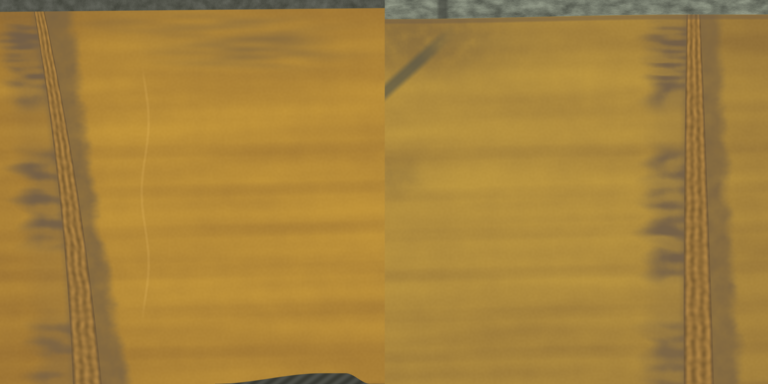
Give the GLSL for this texture, as a WebGL 2 fragment shader.

```glsl
#version 300 es
precision highp float;
// Two panels of ochre painted steel, each crossed by a ridged weld seam with scorched sides.

uniform vec2 u_resolution;
out vec4 fragColor;

const vec3 OCHRE = vec3(0.735, 0.575, 0.235);
const vec3 UMBER = vec3(0.59, 0.445, 0.21);
const vec3 SCORCH = vec3(0.49, 0.395, 0.255);
const vec3 SOOT = vec3(0.44, 0.365, 0.28);
const vec3 BEAD = vec3(0.61, 0.46, 0.235);
const vec3 STONE = vec3(0.47, 0.49, 0.43);
const vec3 DARK = vec3(0.26, 0.265, 0.235);

vec2 hashGradient(vec2 cell) {
    vec3 h = fract(cell.xyx * vec3(0.1031, 0.1030, 0.0973));
    h += dot(h, h.yzx + 33.33);
    float angle = 6.2832 * fract((h.x + h.y) * h.z);
    return vec2(cos(angle), sin(angle));
}

// Gradient noise, roughly -0.7 to 0.7
float noise(vec2 p) {
    vec2 i = floor(p), f = p - i;
    vec2 w = f * f * f * (f * (f * 6.0 - 15.0) + 10.0);
    vec2 e = vec2(0.0, 1.0);
    float low = mix(dot(hashGradient(i), f), dot(hashGradient(i + e.yx), f - e.yx), w.x);
    float high = mix(dot(hashGradient(i + e), f - e), dot(hashGradient(i + e.yy), f - e.yy), w.x);
    return mix(low, high, w.y);
}

float fbm(vec2 p) {
    float sum = 0.0, amp = 1.0;
    for (int i = 0; i < 4; i++) {
        sum += amp * noise(p);
        p = p * 2.03 + 17.3;
        amp *= 0.5;
    }
    return sum;
}

float curve(vec3 k, float t) { return k.x + t * (k.y + t * k.z); }

float window(float a, float b, float soft, float x) {
    return smoothstep(a - soft, a + soft, x) * (1.0 - smoothstep(b - soft, b + soft, x));
}

float blob(vec2 p, vec2 center, vec2 radius) {
    vec2 d = (p - center) / radius;
    return exp(-dot(d, d));
}

float segment(vec2 p, vec2 a, vec2 b) {
    vec2 ab = b - a;
    return length(p - a - ab * clamp(dot(p - a, ab) / dot(ab, ab), 0.0, 1.0));
}

// Paint with long, slightly tilted bands; shading gathers at the top, foot and outer side
vec3 paint(vec2 p, float seed, float side) {
    float tilted = p.y + 0.025 * p.x;
    float bands = noise(vec2(p.x * 1.3 + seed, tilted * 11.0)) + 0.6 * noise(vec2(p.x * 2.5 + seed, tilted * 27.0 + 5.0));
    float shade = 0.10 + 0.42 * bands + 0.10 * fbm(p * 16.0 + seed);
    shade += 0.60 * exp(-p.y * 7.0) + 0.28 * smoothstep(0.6, 1.0, p.y) + 0.35 * side;
    // Evenly spaced rolling marks
    shade += 0.16 * smoothstep(0.2, 1.0, cos(6.2832 * (tilted - 0.405) / 0.105)) * smoothstep(0.3, 0.4, p.y);
    return mix(OCHRE, UMBER, clamp(shade, -0.1, 1.0)) + 0.010 * noise(p * 130.0);
}

// Seam between two curves, with heat stains on both sides
vec3 weld(vec3 color, vec2 p, vec3 leftEdge, vec3 rightEdge, vec3 stainEdge, float midEnd, float seed, float px) {
    float l = curve(leftEdge, p.y), r = curve(rightEdge, p.y);
    float s = curve(stainEdge, p.y) + 0.02 * fbm(vec2(p.x * 9.0, p.y * 13.0) + seed);
    float halo = window(l, s, 0.018, p.x);
    color = mix(color, SCORCH, halo * (0.78 + 0.25 * fbm(p * 18.0 + seed)));

    // Soft wash and streaks reaching left, gathered in three groups
    float groups = window(0.06, 0.28, 0.03, p.y) + window(0.39, midEnd, 0.03, p.y) + 0.8 * smoothstep(0.79, 0.87, p.y);
    float away = l - p.x;
    float reach = 0.10 + 0.05 * noise(vec2(seed, p.y * 24.0));
    float fade = smoothstep(-0.005, 0.0, away) * (1.0 - smoothstep(reach * 0.5, reach * 1.25, away));
    float frequency = mix(58.0, 32.0, smoothstep(0.2, 0.4, p.y));
    float streak = smoothstep(-0.3, 0.38, noise(vec2(p.x * 9.0 + seed, p.y * frequency)) + 0.12 * fbm(p * 30.0));
    color = mix(color, SOOT, fade * (0.12 + groups * (0.22 + 0.58 * streak)));

    // Lengthwise beads with cross ripples
    float u = (p.x - l) / (r - l);
    float wobble = 0.09 * noise(vec2(seed, p.y * 18.0));
    float ridge = cos(6.2832 * (3.0 * (u + wobble) - 0.5));
    float ripple = noise(vec2(u * 5.0 + seed, p.y * 65.0));
    vec3 bead = BEAD * (0.96 + 0.09 * ridge + 0.14 * ripple);
    bead = mix(bead, SOOT * 0.85, 0.5 * (1.0 - smoothstep(0.0, 0.14, min(u, 1.0 - u))));
    return mix(color, bead, window(l, r, px, p.x));
}

vec3 leftPanel(vec2 p, float px) {
    vec3 color = paint(p, 3.0, 1.0 - smoothstep(0.0, 0.35, p.x)) + vec3(0.005, -0.008, -0.012);
    float smudge = blob(p, vec2(0.66, 0.13), vec2(0.20, 0.045)) + 0.6 * blob(p, vec2(0.5, 0.06), vec2(0.3, 0.03));
    color = mix(color, SCORCH, smudge * clamp(0.5 + 0.8 * noise(vec2(p.x * 6.0, p.y * 45.0)), 0.0, 1.0));
    color = weld(color, p, vec3(0.083, 0.175, -0.068), vec3(0.11, 0.215, -0.06), vec3(0.185, 0.08, 0.07), 0.64, 7.0, px);
    // Thin pale scratch
    float scratch = abs(p.x - 0.378 - 0.009 * sin(p.y * 17.0 - 3.8));
    color += 0.035 * (1.0 - smoothstep(0.0, 0.006, scratch)) * window(0.2, 0.81, 0.04, p.y);
    // Backdrop and cable
    color = mix(color, DARK * 1.25 + 0.08 * fbm(p * 35.0), 1.0 - smoothstep(-px, px, p.y - 0.031 + 0.010 * p.x));
    float cable = 0.028 * smoothstep(0.56, 0.84, p.x) * (1.0 - smoothstep(0.90, 0.965, p.x));
    float strands = 0.04 * sin(p.x * 160.0 + p.y * 220.0);
    return mix(color, DARK + strands, smoothstep(-px, px, p.y - 1.0 + cable) * step(0.56, p.x));
}

vec3 rightPanel(vec2 p, float px) {
    vec3 color = paint(p, 31.0, smoothstep(0.65, 1.0, p.x)) + vec3(-0.015, 0.0, 0.012);
    // Shadowed scuff, diagonal mark and grey patch
    float scuff = blob(p, vec2(0.08, 0.10), vec2(0.24, 0.09)) * 0.6 + 0.35 * blob(p, vec2(0.03, 0.46), vec2(0.07, 0.05));
    color = mix(color, SCORCH * 0.95, scuff * clamp(0.85 + 0.5 * fbm(p * 22.0), 0.0, 1.0));
    float mark = segment(p, vec2(-0.01, 0.25), vec2(0.18, 0.08));
    color = mix(color, DARK * 1.2, 0.65 * (1.0 - smoothstep(0.005, 0.024, mark)) * (1.0 - smoothstep(0.08, 0.2, p.x)));
    color = weld(color, p, vec3(0.789, -0.02, 0.012), vec3(0.822, 0.045, -0.008), vec3(0.866, 0.05, 0.01), 0.73, 19.0, px);
    // Mottled stone backdrop
    float rim = 0.050 - 0.012 * smoothstep(0.0, 0.8, p.x);
    vec3 stone = STONE * (0.97 + 0.35 * fbm(p * vec2(22.0, 40.0)));
    stone = mix(stone, DARK, 0.6 * window(0.14, 0.165, 0.006, p.x));
    color = mix(color, SOOT, 0.5 * window(rim, rim + 0.012, 0.004, p.y));
    return mix(color, stone, 1.0 - smoothstep(-px, px, p.y - rim));
}

void main() {
    vec2 uv = gl_FragCoord.xy / u_resolution;
    vec2 p = vec2(uv.x * 2.0, 1.0 - uv.y); // y is depth below the top
    float px = 1.0 / u_resolution.y;
    vec3 color = mix(leftPanel(p, px), rightPanel(p - vec2(1.0, 0.0), px), smoothstep(-px, px, p.x - 1.002));
    fragColor = vec4(clamp(color, 0.0, 1.0), 1.0);
}
```
